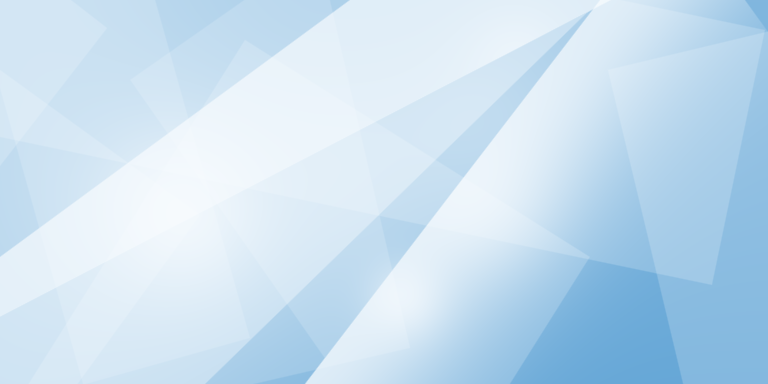
This background is drawn by a Shadertoy shader. Its source:

```glsl
// Overlapping translucent white panes and beams over a soft blue gradient.
// Each layer multiplies the share of blue that still shows through;
// panes are rotated boxes, beams are half-planes, glows are gaussians.

#define DEEP_BLUE vec3(0.40, 0.655, 0.842)
#define PALE_WHITE vec3(0.98, 0.99, 0.998)
#define PANE_ALPHA 0.20
#define FAINT_ALPHA 0.17
#define BEAM_ALPHA 0.66
#define FIELD_ALPHA 0.38
#define SHEET_ALPHA 0.74
#define SHEET_FALLOFF 0.31
#define FAR 4.0

// Antialiased coverage of a signed distance, positive inside
float fill(float d) {
    return clamp(d * iResolution.y / 1.4 + 0.5, 0.0, 1.0);
}

// Signed distance to a line, positive on the left of a -> b
float side(vec2 p, vec2 a, vec2 b) {
    vec2 u = normalize(b - a);
    return dot(p - a, vec2(-u.y, u.x));
}

// Box from a corner: first axis points toward a point, second lies to its left
float pane(vec2 p, vec2 corner, vec2 toward, vec2 size) {
    vec2 u = normalize(toward - corner);
    vec2 q = p - corner;
    q = vec2(dot(q, u), dot(q, vec2(-u.y, u.x)));
    vec2 inside = min(q, size - q);
    return fill(min(inside.x, inside.y));
}

float glow(vec2 p, vec2 center, float radius) {
    vec2 q = (p - center) / radius;
    return exp(-dot(q, q));
}

// Reduces the remaining blue by a white layer
void veil(inout float blue, float alpha) {
    blue *= 1.0 - alpha;
}

void mainImage(out vec4 fragColor, in vec2 fragCoord) {
    vec2 p = fragCoord / iResolution.y;

    // Base gradient: paler to the top and the left
    float blue = mix(1.0, 0.82, p.y) * mix(0.74, 1.0, smoothstep(0.0, 0.85, p.x));

    // Right sheet, brightest along its slanted edge
    float sheetDist = side(p, vec2(1.5625, 1.0), vec2(0.794, 0.0));
    float sheetClip = side(p, vec2(2.0, 0.917), vec2(1.94, 1.0));
    float sheet = fill(min(sheetDist, sheetClip));
    float fade = sheetDist / SHEET_FALLOFF;
    veil(blue, SHEET_ALPHA * sheet * exp(-fade * fade));

    // Rotated panes
    veil(blue, PANE_ALPHA * pane(p, vec2(1.536, 0.331), vec2(0.638, 0.896), vec2(1.061, FAR)));
    veil(blue, PANE_ALPHA * pane(p, vec2(1.854, 0.258), vec2(1.992, 0.922), vec2(0.678, FAR)));
    veil(blue, PANE_ALPHA * pane(p, vec2(1.583, 0.818), vec2(1.779, 0.0), vec2(FAR)));
    veil(blue, PANE_ALPHA * pane(p, vec2(0.279, 0.927), vec2(0.185, 1.0), vec2(FAR)));
    veil(blue, PANE_ALPHA * pane(p, vec2(0.521, 0.440), vec2(0.0, 0.818), vec2(FAR)));
    veil(blue, FAINT_ALPHA * pane(p, vec2(1.068, 0.094), vec2(0.859, 1.0), vec2(FAR)));
    veil(blue, FAINT_ALPHA * pane(p, vec2(0.651, 0.120), vec2(0.404, 1.0), vec2(FAR, 0.451)));
    veil(blue, FAINT_ALPHA * (1.0 - fill(sheetDist))
        * pane(p, vec2(0.339, 0.792), vec2(0.893, 0.0), vec2(FAR)));

    // Bright diagonal beam and the pale field beneath it
    float beamTop = side(p, vec2(0.911, 1.0), vec2(0.0, 0.331));
    float beamBottom = side(p, vec2(0.0, 0.1745), vec2(1.591, 1.0));
    float fieldEdge = side(p, vec2(0.534, 0.0), vec2(1.5625, 1.0));
    float beam = fill(min(beamTop, beamBottom));
    veil(blue, BEAM_ALPHA * beam);
    veil(blue, FIELD_ALPHA * fill(min(fieldEdge, -beamBottom)));

    // Soft lights
    veil(blue, 0.65 * glow(p, vec2(0.48, 0.44), 0.20));
    veil(blue, 0.35 * glow(p, vec2(0.45, 0.46), 0.42));
    veil(blue, 0.25 * glow(p, vec2(0.90, 0.55), 0.30));
    veil(blue, 0.30 * glow(p, vec2(1.27, 0.68), 0.26));
    veil(blue, 0.55 * glow(p, vec2(1.055, 0.22), 0.10));
    veil(blue, 0.40 * sheet * glow(p, vec2(1.27, 0.47), 0.17));
    veil(blue, 0.40 * beam * glow(p, vec2(1.35, 0.845), 0.13));

    fragColor = vec4(mix(PALE_WHITE, DEEP_BLUE, blue), 1.0);
}
```
